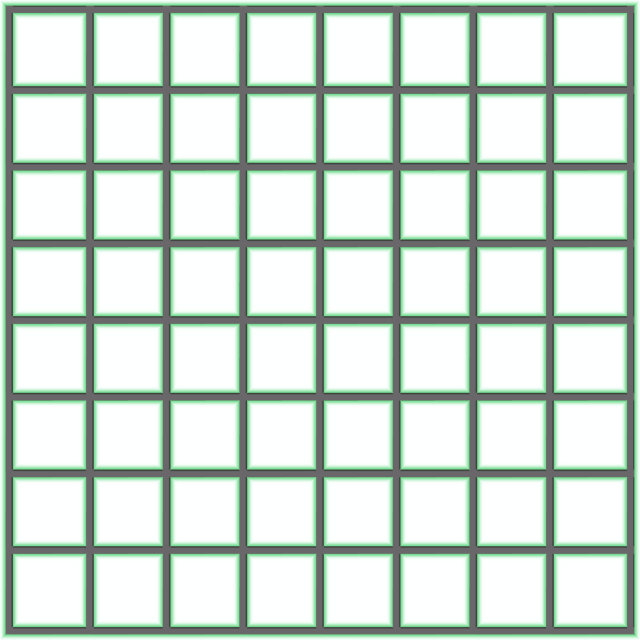
Write a WebGL 1 fragment shader that draws this pattern.

```glsl
precision highp float;

uniform vec2 u_resolution;

// Signed offset from the nearest of nine grid lines; the outer pair sits slightly wide
float lineOffset(float x) {
  float index = clamp(floor(x / 0.1198 + 0.5), -4.0, 4.0);
  float center = abs(index) > 3.5 ? sign(index) * 0.4857 : index * 0.1198;
  return x - center;
}

void main() {
  vec2 p = gl_FragCoord.xy / u_resolution - 0.5;
  float blur = max(0.0012, 0.75 / min(u_resolution.x, u_resolution.y));
  float halfWidth = 0.006;

  // Distance to the lattice, trimmed to its outer frame
  vec2 offset = vec2(lineOffset(p.x), lineOffset(p.y));
  vec2 lineDist = abs(offset) - halfWidth;
  float frame = max(abs(p.x), abs(p.y)) - 0.4912;
  float dist = max(min(lineDist.x, lineDist.y), frame);

  // Soft green glow fading into white
  float glow = exp(-pow(max(dist, 0.0) / 0.0048, 2.0));
  vec3 color = mix(vec3(0.995, 1.0, 1.0), vec3(0.46, 0.87, 0.57), glow);

  // Dark right and top edges, interrupted where bars cross
  vec2 edge = smoothstep(halfWidth - 0.0036, halfWidth - 0.0012, offset);
  vec2 outside = smoothstep(-blur, blur, lineDist);
  float shade = max(edge.x * outside.y, edge.y * outside.x);
  vec3 bar = mix(vec3(0.41, 0.405, 0.41), vec3(0.25, 0.26, 0.25), shade);

  color = mix(bar, color, smoothstep(-blur, blur, dist));
  gl_FragColor = vec4(color, 1.0);
}
```
